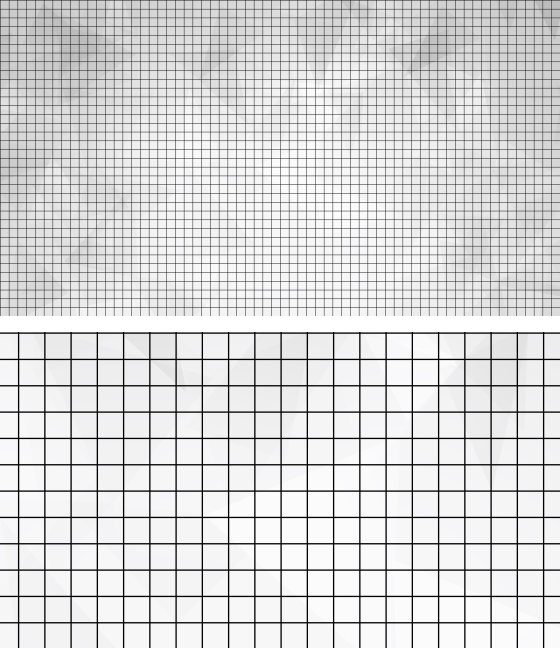
Top: the whole. Bottom: its middle third, enlarged.
Reproduce this pattern procedurally as a Shadertoy shader.

```glsl
// Fine dark square grid, 64 by 36 cells, over pale paper with translucent grey shards.

vec3 hash3(float n) {
    return fract(sin(n * vec3(12.99, 78.23, 37.72) + vec3(1.3, 4.1, 2.7)) * 4375.85);
}

vec2 polar(float angle, float radius) {
    return radius * vec2(cos(angle), sin(angle));
}

// Signed distance to the line a-b, positive on its left
float edgeDistance(vec2 p, vec2 a, vec2 b) {
    vec2 along = normalize(b - a);
    return along.x * (p.y - a.y) - along.y * (p.x - a.x);
}

// Overlapping random triangles, each a faint lighter or darker tint
float shardTint(vec2 p, float pixel) {
    float tint = 0.0;
    for (float i = 1.0; i <= 110.0; i++) {
        vec3 place = hash3(i);
        vec3 form = hash3(i + 131.0);
        vec3 reach = mix(vec3(0.05), vec3(0.23), hash3(i + 277.0));
        vec2 q = p - mix(vec2(-0.1), vec2(1.88, 1.1), place.xy);
        float turn = 6.2832 * place.z;
        vec2 a = polar(turn, reach.x);
        vec2 b = polar(turn + 1.6 + 0.8 * form.x, reach.y);
        vec2 c = polar(turn + 3.6 + 0.9 * form.y, reach.z);
        float base = edgeDistance(q, a, b);
        float inside = min(base, min(edgeDistance(q, b, c), edgeDistance(q, c, a)));
        float cover = clamp(inside / pixel + 0.5, 0.0, 1.0);
        float fade = mix(0.4, 1.0, clamp(base / 0.15, 0.0, 1.0));
        tint += cover * fade * (form.z - 0.56) * 0.15;
    }
    return tint;
}

// Share of a pixel covered by the line of each cell, box filtered
vec2 lineCoverage(vec2 cell, vec2 pixel) {
    float width = 0.05;
    vec2 dist = abs(fract(cell - 0.042 + 0.5) - 0.5);
    return clamp((0.5 * (width + pixel) - dist) / pixel, vec2(0.0), min(vec2(1.0), width / pixel));
}

void mainImage(out vec4 fragColor, in vec2 fragCoord) {
    vec2 uv = fragCoord / iResolution.xy;
    vec2 p = fragCoord / iResolution.y;

    // Paper: brightest below the middle, greyer at the sides and top
    float away = length((uv - vec2(0.5, 0.3)) * vec2(1.7, 1.2));
    float falloff = smoothstep(0.2, 1.2, away) * mix(0.6, 1.0, smoothstep(0.0, 0.4, uv.y));
    float shade = 0.97 - 0.17 * falloff;
    shade += shardTint(p, 1.0 / iResolution.y) * mix(0.4, 1.0, falloff);
    vec3 color = clamp(shade, 0.74, 0.985) * vec3(0.998, 0.998, 1.003);

    // Grid, counted from the upper left
    vec2 cells = vec2(64.0, 36.0);
    vec2 ink = lineCoverage(vec2(uv.x, 1.0 - uv.y) * cells, cells / iResolution.xy);
    color *= (1.0 - ink.x) * (1.0 - ink.y);

    fragColor = vec4(color, 1.0);
}
```
